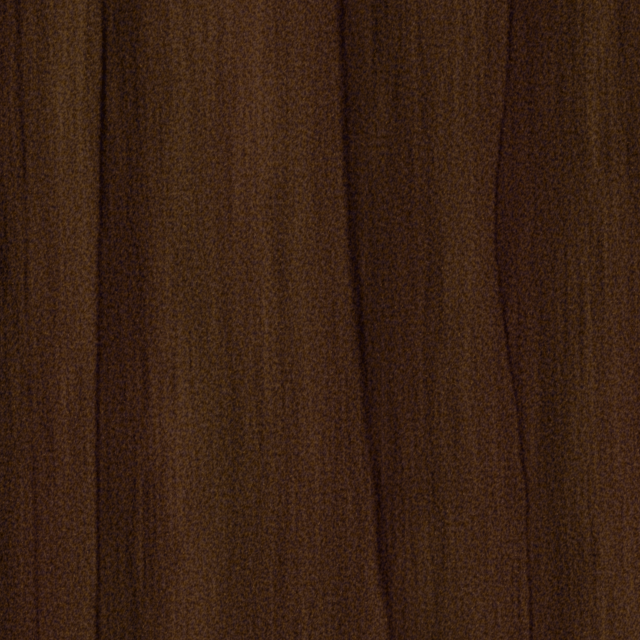
Write a three.js fragment shader that draws this texture.

```glsl
// Dark walnut veneer: soft vertical bands, fibre streaks and a fine speckled grain.
// Dark growth veins wander upward, each casting a soft shade to its right;
// all layers add up to one tone, which a three-colour ramp turns into brown.

varying vec2 vUv;

const vec3 DARK_BROWN  = vec3(0.126, 0.062, 0.038);
const vec3 MID_BROWN   = vec3(0.222, 0.128, 0.072);
const vec3 LIGHT_BROWN = vec3(0.316, 0.208, 0.124);
const vec3 HUE_SHIFT   = vec3(0.004, -0.007, 0.006);  // golden to reddish
const vec3 CHROMA_AXIS = vec3(-0.012, 0.004, 0.070);  // colour of grain flecks

const float BASE_TONE   = 0.53;
const float BAND_DEPTH  = 0.30;
const float FIBRE_DEPTH = 0.28;
const float GRAIN_DEPTH = 0.50;
const float FLECK_DEPTH = 0.45;
const vec2  BAND_SCALE  = vec2(13.0, 0.8);
const vec2  FIBRE_SCALE = vec2(83.0, 4.3);
const vec2  GRAIN_SCALE = vec2(193.0, 147.0);

float hash(vec2 p) {
  vec3 q = fract(vec3(p.xyx) * 0.1031);
  q += dot(q, q.yzx + 33.33);
  return fract((q.x + q.y) * q.z);
}

vec2 gradientAt(vec2 cell) {
  float angle = 6.28318 * hash(cell);
  return vec2(cos(angle), sin(angle));
}

// Gradient noise, roughly -0.7 to 0.7
float noise(vec2 p) {
  vec2 i = floor(p);
  vec2 f = p - i;
  vec2 u = f * f * f * (f * (f * 6.0 - 15.0) + 10.0);
  vec2 e = vec2(1.0, 0.0);
  float bottom = mix(dot(gradientAt(i), f), dot(gradientAt(i + e.xy), f - e.xy), u.x);
  float top = mix(dot(gradientAt(i + e.yx), f - e.yx), dot(gradientAt(i + e.xx), f - e.xx), u.x);
  return mix(bottom, top, u.y);
}

float bump(float d, float width) {
  return exp(-d * d / (width * width));
}

// Darkness of a vein at signed distance d: a soft line plus a shade on its right
float vein(float d, float lineWidth, float lineDepth, float shadeWidth, float shadeDepth) {
  float shade = smoothstep(-lineWidth, lineWidth, d) * exp(-max(d, 0.0) / shadeWidth);
  return lineDepth * bump(d, lineWidth) + shadeDepth * shade;
}

// The four veins, each following its own path x(y)
float allVeins(vec2 p) {
  float y = p.y;
  float x = p.x + 0.005 * noise(vec2(p.x * 5.0, y * 6.0 + 3.0))
                + 0.002 * noise(vec2(p.x * 9.0 + 7.0, y * 27.0));
  float pressure = 0.9 + 0.6 * noise(vec2(p.x * 3.0, y * 7.0));
  float faintPath = 0.058 - 0.030 * y;
  float leftPath  = 0.152 + 0.010 * y * y;
  float mainPath  = 0.612 - 0.130 * y + 0.045 * y * y;
  float bentPath  = 0.829 - 0.025 * y - 0.038 * bump(y - 0.64, 0.25);
  float sum = vein(x - faintPath, 0.0035, 0.28 * pressure, 0.025, 0.08);
  sum += vein(x - leftPath, 0.0038, 0.55 * pressure, 0.055, 0.30);
  sum += vein(x - mainPath, 0.0085, 0.34 * pressure, 0.070, 0.48);
  sum += vein(x - bentPath, 0.0030, 0.42 * pressure, 0.110, 0.19);
  return sum;
}

// Broad light and dark bands, with glows on the wide boards between the veins
float bands(vec2 p) {
  float tone = BAND_DEPTH * noise(p * BAND_SCALE + 4.7);
  tone += 0.6 * BAND_DEPTH * noise(p * BAND_SCALE * vec2(2.7, 1.3) + 19.3);
  tone += 0.15 * bump(p.x - 0.125, 0.035) + 0.15 * bump(p.x - 0.96, 0.035);
  tone += 0.13 * bump(p.x - 0.38, 0.13) + 0.11 * bump(p.x - 0.70, 0.06);
  return tone - 0.24 * bump(p.x, 0.06);
}

// Thin vertical streaks, stronger in some areas than others
float fibres(vec2 p) {
  float strength = 0.7 + 0.9 * noise(p * vec2(9.0, 2.3) + 31.0);
  float streaks = noise(p * FIBRE_SCALE) + 0.9 * noise(p * FIBRE_SCALE * vec2(2.1, 2.6) + 11.0);
  return FIBRE_DEPTH * strength * streaks;
}

// Fine speckle with sparse bright flecks; the finer layer is turned to hide the lattice
float grain(vec2 p) {
  vec2 turned = mat2(0.92, 0.39, -0.39, 0.92) * p;
  float coarse = noise(p * GRAIN_SCALE);
  float fine = noise(turned * GRAIN_SCALE * 1.83 + 257.3);
  float fleck = smoothstep(0.30, 0.65, noise(turned * GRAIN_SCALE * 1.2 + 191.7));
  return GRAIN_DEPTH * (coarse + 1.1 * fine) + FLECK_DEPTH * fleck;
}

// Tone 0 is dark, 0.5 middle and 1 light brown
vec3 woodRamp(float tone) {
  vec3 lower = mix(DARK_BROWN, MID_BROWN, clamp(tone * 2.0, -0.5, 1.0));
  return mix(lower, LIGHT_BROWN, clamp(tone * 2.0 - 1.0, 0.0, 1.3));
}

void main() {
  vec2 p = vUv;
  vec2 drifted = p + vec2(0.025 * p.y + 0.010 * noise(p * vec2(3.0, 2.0)), 0.0);
  float shade = allVeins(p);
  float tone = BASE_TONE + bands(drifted) + fibres(drifted) - shade;
  tone += grain(p) * (1.0 - 0.4 * clamp(shade, 0.0, 1.0));

  vec3 color = woodRamp(tone);
  color += HUE_SHIFT * (noise(drifted * vec2(8.0, 1.7) + 71.0) + 0.6 * shade);
  color += CHROMA_AXIS * noise(p * GRAIN_SCALE * 0.8 + 23.1);
  gl_FragColor = vec4(clamp(color, 0.0, 1.0), 1.0);
}
```
